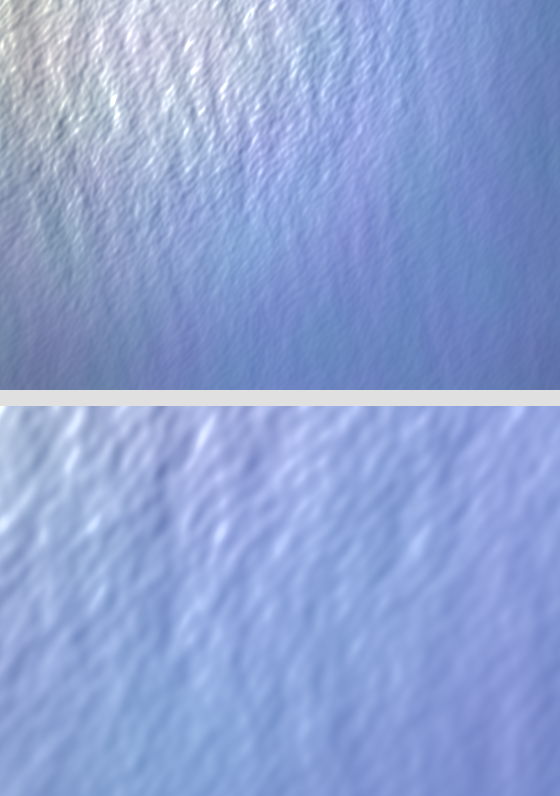
Top, the full canvas; bottom, a detail of the centre.
Reproduce this texture procedurally as a Shadertoy shader.

```glsl
vec2 hashDirection(vec2 cell) {
    float angle = 6.2832 * fract(sin(dot(cell, vec2(127.1, 311.7))) * 43758.5453);
    return vec2(cos(angle), sin(angle));
}

float gradientNoise(vec2 p) {
    vec2 cell = floor(p);
    vec2 f = p - cell;
    vec2 u = f * f * f * (f * (f * 6.0 - 15.0) + 10.0);
    vec2 e = vec2(1.0, 0.0);
    float a = dot(hashDirection(cell), f);
    float b = dot(hashDirection(cell + e.xy), f - e.xy);
    float c = dot(hashDirection(cell + e.yx), f - e.yx);
    float d = dot(hashDirection(cell + e.xx), f - e.xx);
    return mix(mix(a, b, u.x), mix(c, d, u.x), u.y);
}

// Noise stretched along a leaning axis; size is (across, along)
float ripple(vec2 p, float lean, vec2 size) {
    vec2 across = vec2(cos(lean), -sin(lean));
    vec2 along = vec2(sin(lean), cos(lean));
    return gradientNoise(vec2(dot(p, across), dot(p, along)) / size);
}

// Water surface: swell, crossing wavelets and fine chop
float waterHeight(vec2 p) {
    p.x += 0.02 * gradientNoise(p * 5.0 + 3.0);
    float swell = ripple(p, -0.12, vec2(0.060, 0.20));
    float wavelets = ripple(p + 7.3, 0.42, vec2(0.028, 0.062))
                   + 0.7 * ripple(p + 2.9, -0.35, vec2(0.032, 0.075));
    float chop = ripple(p + 5.1, 0.60, vec2(0.012, 0.026))
               + 0.6 * ripple(p + 9.7, -0.15, vec2(0.014, 0.024));
    return 1.2 * swell + 0.42 * wavelets + 0.24 * chop;
}

// Height drop towards the light: positive on lit faces
float litSlope(vec2 p, vec2 toLight, float reach) {
    vec2 offset = 0.5 * reach * normalize(toLight);
    return waterHeight(p - offset) - waterHeight(p + offset);
}

float glowAt(vec2 uv, vec2 center, vec2 radius) {
    vec2 d = (uv - center) / radius;
    return exp(-dot(d, d));
}

// Three-step ramp from shade to sunlit water, greyer towards the left
vec3 waterColor(float x, float glow) {
    float blueness = smoothstep(0.0, 0.5, x);
    vec3 shade = mix(vec3(0.43, 0.50, 0.66), vec3(0.42, 0.52, 0.76), blueness);
    vec3 middle = mix(vec3(0.55, 0.61, 0.72), vec3(0.57, 0.66, 0.88), blueness);
    vec3 sunlit = mix(vec3(0.73, 0.75, 0.72), vec3(0.78, 0.81, 0.88),
                      smoothstep(0.0, 0.25, x));
    vec3 color = mix(shade, middle, smoothstep(0.0, 0.40, glow));
    return mix(color, sunlit, smoothstep(0.35, 1.0, glow));
}

void mainImage(out vec4 fragColor, in vec2 fragCoord) {
    vec2 uv = fragCoord / iResolution.xy;
    vec2 p = fragCoord / iResolution.y;

    // Broad light
    float glow = glowAt(uv, vec2(0.22, 1.0), vec2(0.50, 0.62));
    vec3 color = waterColor(uv.x, glow);

    // Faint pink and green sheen
    float sheen = gradientNoise(p * vec2(6.0, 4.0) + 11.0);
    color += 0.03 * sheen * vec3(1.0, -0.8, 0.6);

    // Ripple relief and glints, fading away from the light
    float slope = litSlope(p, vec2(-0.9, 0.45), 0.007);
    float contrast = 0.08 + 0.42 * smoothstep(0.0, 0.8, glow);
    float glint = smoothstep(0.12, 0.45, slope) * smoothstep(0.08, 0.8, glow);
    color += slope * contrast * vec3(1.0, 0.95, 0.80);
    color += 0.12 * glint * vec3(1.0, 1.0, 0.85);

    // Darker right edge and lower corners
    color *= 1.0 - 0.07 * smoothstep(0.82, 1.0, uv.x);
    color *= 1.0 - 0.06 * smoothstep(0.25, 0.0, uv.y) * abs(2.0 * uv.x - 1.0);

    fragColor = vec4(clamp(color, 0.0, 1.0), 1.0);
}
```
